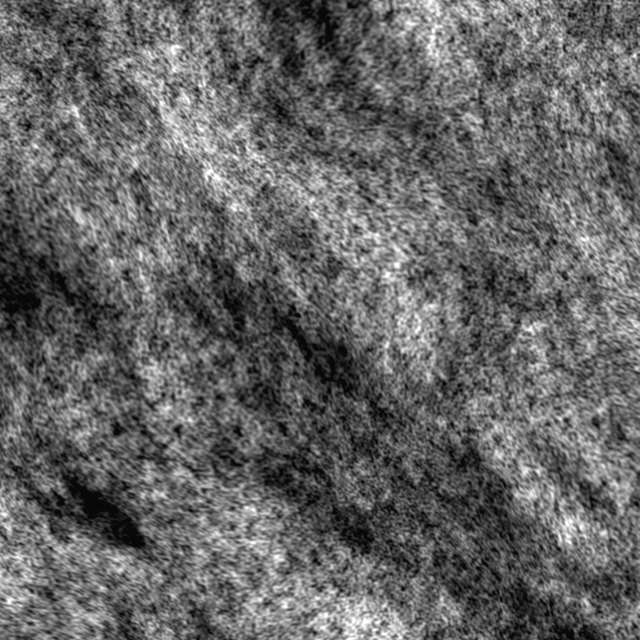
Write a WebGL 2 fragment shader that draws this texture.

```glsl
#version 300 es
precision highp float;
precision highp int;

#define BASE_TONE 0.412
#define FLOW_ANGLE -0.98
#define FLOW_BEND 0.10
#define CLOUD_FREQ 2.5
#define CLOUD_AMOUNT 0.48
#define CLOUD_STRETCH 1.55
#define GRAIN_FREQ 38.0
#define GRAIN_AMOUNT 0.33
#define GRAIN_STRETCH 1.15
#define STREAK_FREQ 11.0
#define STREAK_AMOUNT 0.30

uniform vec2 u_resolution;
out vec4 fragColor;

// Integer hash of a lattice cell, giving a vector in [-1, 1]
vec2 hashGradient(vec2 cell) {
    uvec2 v = uvec2(ivec2(cell)) * 1664525u + 1013904223u;
    for (int i = 0; i < 2; i++) {
        v.x += v.y * 1664525u;
        v.y += v.x * 1664525u;
        v ^= v >> 16u;
    }
    return vec2(v & 0xffffu) / 32767.5 - 1.0;
}

float gradientNoise(vec2 p) {
    vec2 cell = floor(p);
    vec2 f = p - cell;
    vec2 w = f * f * f * (f * (f * 6.0 - 15.0) + 10.0);
    vec2 e = vec2(1.0, 0.0);
    float a = dot(hashGradient(cell), f);
    float b = dot(hashGradient(cell + e.xy), f - e.xy);
    float c = dot(hashGradient(cell + e.yx), f - e.yx);
    float d = dot(hashGradient(cell + e.xx), f - e.xx);
    return mix(mix(a, b, w.x), mix(c, d, w.x), w.y);
}

mat2 rotation(float angle) {
    float c = cos(angle), s = sin(angle);
    return mat2(c, -s, s, c);
}

// Noise drawn out along the flow direction
float flowNoise(vec2 p, float freq, float stretch, float angle) {
    vec2 q = rotation(angle) * p;
    return gradientNoise(q * freq * vec2(1.0 / stretch, stretch) + freq * 1.73);
}

// Octave sum; octaves too fine for the canvas fade out
float flowLayers(vec2 p, float freq, float stretch, int octaves, float gain) {
    float sum = 0.0;
    float amplitude = 1.0;
    for (int i = 0; i < octaves; i++) {
        float visible = 1.0 - smoothstep(0.4, 0.8, freq / u_resolution.y);
        float angle = FLOW_ANGLE + 0.22 * (float(i % 3) - 1.0);
        sum += amplitude * visible * flowNoise(p, freq, stretch, angle);
        freq *= 2.03;
        amplitude *= gain;
    }
    return sum;
}

void main() {
    vec2 uv = gl_FragCoord.xy / u_resolution.y;

    // Gently bend the flow
    vec2 bend = vec2(gradientNoise(uv * 2.3 + 7.4), gradientNoise(uv * 2.3 + 31.8));
    vec2 p = uv + FLOW_BEND * bend;

    // Broad light and dark patches
    float clouds = CLOUD_AMOUNT * flowLayers(p, CLOUD_FREQ, CLOUD_STRETCH, 4, 0.8);

    // Narrow dark streaks, gathered in some regions
    float region = smoothstep(-0.05, 0.3, gradientNoise(uv * 2.7 + 53.2));
    float streak = flowNoise(p, STREAK_FREQ, 1.9, FLOW_ANGLE)
                 + 0.5 * flowNoise(p, STREAK_FREQ * 2.1, 1.7, FLOW_ANGLE);
    streak = STREAK_AMOUNT * region * smoothstep(0.05, 0.45, streak);

    // Fine grain, softer where the patches are dark
    float tone = BASE_TONE + clouds - streak;
    float grain = GRAIN_AMOUNT * flowLayers(p, GRAIN_FREQ, GRAIN_STRETCH, 3, 1.15);
    tone += grain * clamp(0.55 + 1.1 * tone, 0.5, 1.3);

    fragColor = vec4(vec3(clamp(tone, 0.03, 1.0)), 1.0);
}
```
